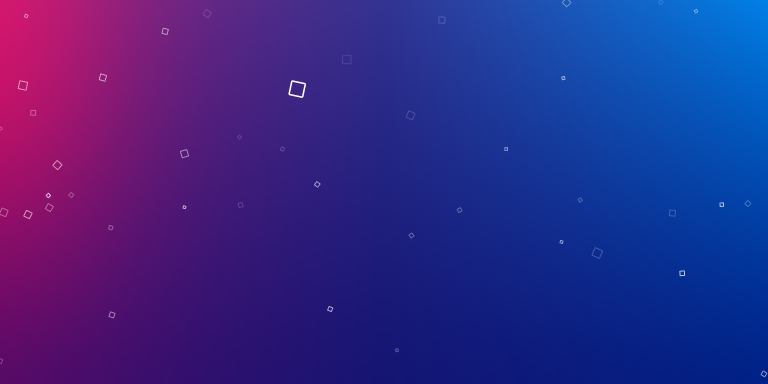
Give the GLSL for this background, as a Shadertoy shader.

```glsl
// Magenta to blue gradient with scattered, tilted square outlines.

float hash(float n) {
    return fract(sin(n * 12.9898) * 43758.547);
}

// Coverage of a tilted square outline; lengths are in canvas heights.
float squareOutline(vec2 p, float halfSize, float angle, float halfLine, float pixel) {
    float c = cos(angle), s = sin(angle);
    vec2 q = abs(mat2(c, -s, s, c) * p) - halfSize;
    float corner = halfSize * 0.15;
    q += corner;
    float d = length(max(q, 0.0)) + min(max(q.x, q.y), 0.0) - corner;
    return clamp(0.5 - (abs(d) - halfLine) / pixel, 0.0, 1.0);
}

// Blend of three colours placed at x = 0, 0.5 and 1.
vec3 ramp(vec3 left, vec3 middle, vec3 right, float x) {
    return mix(mix(left, middle, min(x * 2.0, 1.0)), right, max(x * 2.0 - 1.0, 0.0));
}

vec3 background(vec2 uv) {
    vec3 bottom = ramp(vec3(0.30, 0.04, 0.41), vec3(0.08, 0.08, 0.45), vec3(0.0, 0.13, 0.53), uv.x);
    vec3 top = ramp(vec3(0.57, 0.10, 0.47), vec3(0.20, 0.20, 0.57), vec3(0.0, 0.50, 0.90), uv.x);
    vec3 color = mix(bottom, top, pow(uv.y, 1.3));

    // Pink glow on the left edge
    vec2 glow = (uv - vec2(0.0, 0.82)) / vec2(0.18, 0.60);
    return color + vec3(0.28, -0.01, -0.04) * exp(-dot(glow, glow));
}

void mainImage(out vec4 fragColor, in vec2 fragCoord) {
    vec2 uv = fragCoord / iResolution.xy;
    float pixel = 1.0 / iResolution.y;
    float aspect = iResolution.x * pixel;
    vec2 p = vec2(uv.x * aspect, uv.y);
    vec3 color = background(uv);

    // Small squares, denser towards the left and the top
    for (int i = 0; i < 42; i++) {
        float id = float(i) * 5.0 + 1.0;
        vec2 center = vec2(pow(hash(id), 1.35) * aspect, pow(hash(id + 1.0), 0.75));
        float size = mix(0.003, 0.011, pow(hash(id + 2.0), 1.4));
        float opacity = mix(0.12, 0.85, hash(id + 3.0));
        float angle = hash(id + 4.0) * 1.57;
        color = mix(color, vec3(1.0), opacity * squareOutline(p - center, size, angle, 0.0012, pixel));
    }

    // Large bright square
    vec2 accent = vec2(0.387 * aspect, 0.768);
    color = mix(color, vec3(1.0), squareOutline(p - accent, 0.018, -0.21, 0.002, pixel));

    fragColor = vec4(color, 1.0);
}
```
